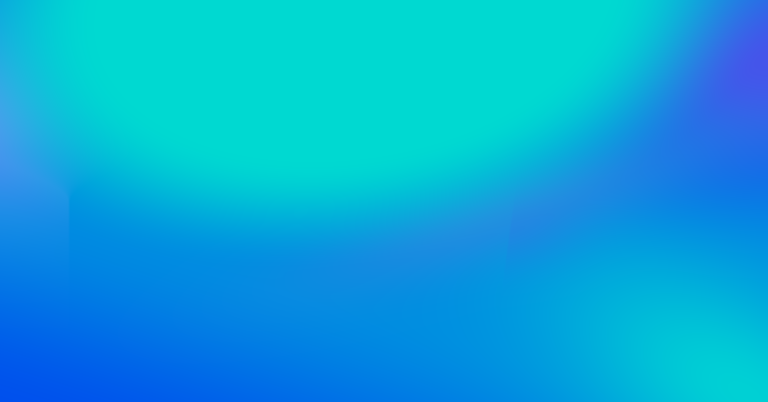
A Shadertoy shader for this background:

```glsl
const vec3 DEEP_BLUE = vec3(0.0, 0.31, 0.93);
const vec3 AZURE = vec3(0.0, 0.55, 0.88);
const vec3 ROYAL_BLUE = vec3(0.0, 0.43, 0.91);
const vec3 VIOLET = vec3(0.27, 0.33, 0.92);
const vec3 PERIWINKLE = vec3(0.35, 0.57, 0.95);
const vec3 HAZE_BLUE = vec3(0.20, 0.53, 0.88);
const vec3 TEAL = vec3(0.0, 0.83, 0.83);
const vec3 TURQUOISE = vec3(0.0, 0.85, 0.82);

// Distance from a centre in units of the radii, with a vertical shear
float ellipseRadius(vec2 p, vec2 centre, vec2 radii, float shear) {
    vec2 d = p - centre;
    d.y -= shear * d.x;
    return length(d / radii);
}

// Gaussian falloff around a sheared ellipse
float glow(vec2 p, vec2 centre, vec2 radii, float shear) {
    float r = ellipseRadius(p, centre, radii, shear);
    return exp(-r * r);
}

// Soft step across zero
float softEdge(float x, float halfWidth) {
    return smoothstep(-halfWidth, halfWidth, x);
}

// Blue floor, deepest in the lower left corner
vec3 floorColour(vec2 p) {
    return mix(DEEP_BLUE, AZURE, smoothstep(-0.05, 0.75, dot(p, vec2(0.85, 1.4))));
}

// Pale left haze whose right side sharpens towards the bottom
float leftHaze(vec2 p, float edge) {
    float halfWidth = mix(0.002, 0.12, smoothstep(0.50, 0.64, p.y));
    float side = softEdge(edge - p.x, halfWidth);
    return side * glow(p, vec2(0.0, 0.71), vec2(0.18, 0.23), 0.0);
}

// Faint slanted fold in the centre haze
float fold(vec2 p, vec2 top, float slope) {
    float side = softEdge(p.x - top.x - slope * (p.y - top.y), 0.002);
    return side * glow(p, vec2(0.68, 0.41), vec2(0.08, 0.09), 0.0);
}

void mainImage(out vec4 fragColor, in vec2 fragCoord) {
    vec2 p = fragCoord / iResolution.xy;
    vec3 colour = floorColour(p);

    // Lower right glow
    float corner = glow(p, vec2(0.97, 0.02), vec2(0.24, 0.28), -0.8);
    colour = mix(colour, TEAL, 0.95 * corner);

    // Blue and violet on the right side
    float blueSide = glow(p, vec2(1.0, 0.60), vec2(0.22, 0.14), 0.0);
    colour = mix(colour, ROYAL_BLUE, 0.75 * blueSide);
    float violetSide = glow(p, vec2(1.0, 0.84), vec2(0.19, 0.24), 0.0);
    colour = mix(colour, VIOLET, violetSide);

    // Hazes below the large ellipse
    float centreHaze = glow(p, vec2(0.67, 0.48), vec2(0.25, 0.11), 0.6);
    colour = mix(colour, HAZE_BLUE, 0.7 * centreHaze);
    colour = mix(colour, VIOLET, 0.12 * fold(p, vec2(0.668, 0.48), 0.073));
    colour = mix(colour, PERIWINKLE, leftHaze(p, 0.09));

    // Large turquoise ellipse hanging from the top, rising to the right
    float r = ellipseRadius(p, vec2(0.462, 1.0), vec2(0.46, 0.54), 0.19);
    colour = mix(colour, TURQUOISE, 1.0 - smoothstep(0.72, 1.24, r));

    fragColor = vec4(colour, 1.0);
}
```
